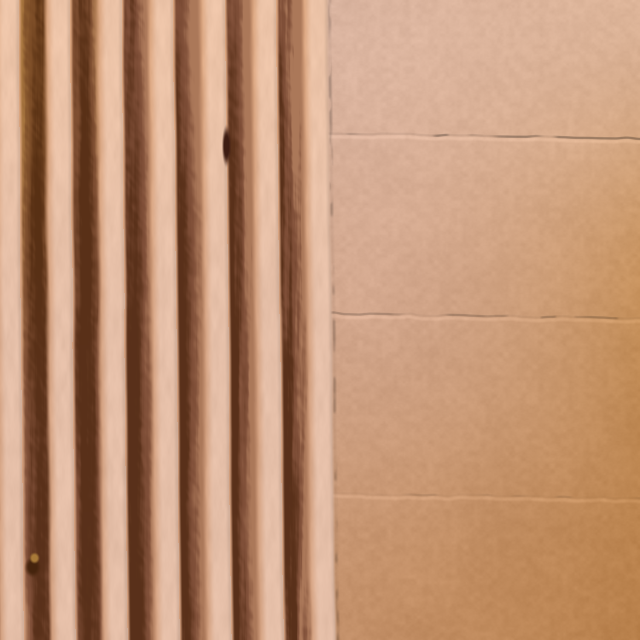
Write a WebGL 1 fragment shader that draws this texture.

```glsl
precision highp float;
// Vertical fluted ribs with shadowed grooves beside a warm wall of smooth seamed blocks.
uniform vec2 u_resolution;

const float RIB_COUNT = 6.0;
const float GROOVE_SHARE = 0.52;

float hash(vec2 p) {
  return fract(sin(dot(p, vec2(127.1, 311.7))) * 43758.5453);
}

float noise(vec2 p) {
  vec2 cell = floor(p);
  vec2 f = fract(p);
  f = f * f * (3.0 - 2.0 * f);
  float low = mix(hash(cell), hash(cell + vec2(1.0, 0.0)), f.x);
  float high = mix(hash(cell + vec2(0.0, 1.0)), hash(cell + vec2(1.0)), f.x);
  return mix(low, high, f.y);
}

float fbm(vec2 p) {
  float sum = 0.0;
  float weight = 0.5;
  for (int i = 0; i < 4; i++) {
    sum += weight * noise(p);
    p = p * 2.03 + 17.0;
    weight *= 0.5;
  }
  return sum;
}

float spot(vec2 p, vec2 center, vec2 radius) {
  return 1.0 - smoothstep(0.4, 1.0, length((p - center) / radius));
}

// Rib coordinate: whole numbers fall on the crisp right edge of each rib.
float ribCoord(vec2 p) {
  float wobble = (noise(vec2(p.x * 12.0, p.y * 9.0)) - 0.5) * 0.002;
  float start = mix(0.0365, 0.0286, p.y);
  float period = mix(0.0813, 0.0805, p.y);
  return (p.x + wobble - start) / period;
}

vec3 grooveColor(vec2 p, float u, float index) {
  float streak = fbm(vec2(p.x * 130.0, p.y * 5.0));
  float fiber = noise(vec2(p.x * 170.0 + p.y * 60.0, p.y * 80.0));
  float darkCenter = mix(0.68, 0.12, clamp(index / 3.0, 0.0, 1.0));
  float shade = 1.0 - smoothstep(0.05, 0.85, abs(u - darkCenter));
  float streaky = smoothstep(3.5, 5.0, index);
  shade += (streak - 0.47) * mix(0.6, 1.3, streaky) + (fiber - 0.5) * 0.18;
  shade -= 0.28 * smoothstep(0.55, 1.0, p.y) + 0.08 * streaky;
  shade = clamp(shade, 0.0, 1.0);
  vec3 color = mix(vec3(0.67, 0.47, 0.35), vec3(0.50, 0.31, 0.22), smoothstep(0.0, 0.5, shade));
  color = mix(color, vec3(0.35, 0.19, 0.10), smoothstep(0.45, 1.0, shade));
  float olive = (1.0 - smoothstep(0.0, 1.8, index)) * smoothstep(0.2, 0.9, p.y);
  return color * mix(vec3(1.0), vec3(0.98, 0.98, 0.70), olive);
}

vec3 ribColor(vec2 p, float v) {
  vec3 color = mix(vec3(0.83, 0.63, 0.50), vec3(0.90, 0.75, 0.66), smoothstep(0.0, 0.4, v));
  color += vec3(0.03, 0.02, 0.0) * smoothstep(0.4, 1.0, p.y);
  color *= 1.0 - 0.09 * smoothstep(0.82, 1.0, v);
  return color + (fbm(vec2(p.x * 110.0, p.y * 30.0)) - 0.47) * 0.06;
}

vec3 flutes(vec2 p, float q) {
  float index = floor(q);
  float f = q - index;
  float blur = 0.045 + 0.03 * noise(vec2(index * 7.0, p.y * 25.0));
  float lit = smoothstep(GROOVE_SHARE - blur, GROOVE_SHARE + blur, f);
  lit += 1.0 - smoothstep(0.0, 0.07, f);
  vec3 groove = grooveColor(p, f / GROOVE_SHARE, index);
  vec3 rib = ribColor(p, clamp((f - GROOVE_SHARE) / (1.0 - GROOVE_SHARE), 0.0, 1.0));
  return mix(groove, rib, clamp(lit, 0.0, 1.0));
}

vec3 wall(vec2 p, float fromEdge) {
  float across = clamp((p.x - 0.52) / 0.48, 0.0, 1.0);
  vec3 top = mix(vec3(0.86, 0.71, 0.63), vec3(0.87, 0.71, 0.60), across);
  vec3 middle = mix(vec3(0.83, 0.66, 0.56), vec3(0.77, 0.56, 0.35), across * across);
  vec3 bottom = mix(vec3(0.77, 0.57, 0.42), vec3(0.73, 0.51, 0.30), across);
  vec3 color = mix(bottom, middle, smoothstep(0.0, 0.6, p.y));
  color = mix(color, top, smoothstep(0.5, 1.0, p.y));
  color += (fbm(p * 9.0) - 0.47) * 0.04 + (fbm(p * 110.0) - 0.47) * 0.06;

  // Broken horizontal seams: dark dashes above a faint lit lip.
  for (int i = 0; i < 3; i++) {
    float row = float(i);
    float d = p.y - (0.7917 - 0.2812 * row - 0.008 * across);
    d += (noise(vec2(p.x * 50.0, row * 9.0)) - 0.5) * 0.003;
    float dash = smoothstep(0.35, 0.7, noise(vec2(p.x * 42.0, row * 13.0 + 3.0)));
    float strength = mix(0.22, 0.07, row * 0.5) * (0.25 + dash);
    color *= 1.0 - strength * (1.0 - smoothstep(0.0006, 0.003, abs(d)));
    color += 0.05 * (1.0 - smoothstep(0.0, 0.005, abs(d + 0.005)));
  }
  float chips = smoothstep(0.45, 0.8, noise(vec2(p.x * 90.0, p.y * 55.0)));
  float edgeLine = 1.0 - smoothstep(0.0, 0.005, abs(fromEdge - 0.003));
  return color * (1.0 - edgeLine * (0.04 + 0.16 * chips));
}

void main() {
  vec2 p = gl_FragCoord.xy / u_resolution;
  float q = ribCoord(p);
  float fromEdge = (q - RIB_COUNT) * 0.081;
  vec3 color = flutes(p, min(q, RIB_COUNT - 0.001));
  color = mix(color, wall(p, fromEdge), smoothstep(-0.003, 0.003, fromEdge));

  // Small dark nick and a glinting bead inside the grooves.
  color = mix(color, vec3(0.24, 0.11, 0.07), spot(p, vec2(0.354, 0.772), vec2(0.008, 0.036)));
  color = mix(color, vec3(0.27, 0.14, 0.05), spot(p, vec2(0.051, 0.114), vec2(0.014, 0.018)));
  color = mix(color, vec3(0.66, 0.48, 0.22), spot(p, vec2(0.054, 0.128), vec2(0.009, 0.010)));
  gl_FragColor = vec4(clamp(color, 0.0, 1.0), 1.0);
}
```
